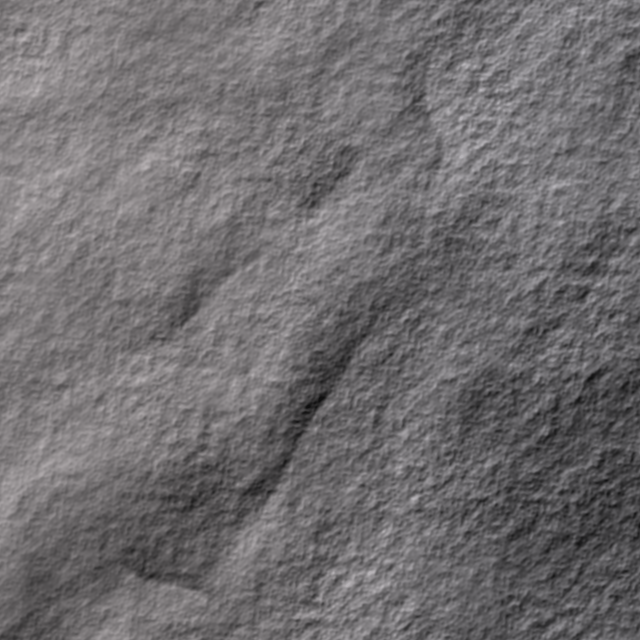
Give the GLSL for this texture, as a Shadertoy shader.

```glsl
// Weathered grey rock face with diagonal folds and fine grain, lit from the upper left.

const vec2 TO_LIGHT = vec2(-0.6, 0.8);
const vec2 ALONG_FOLD = vec2(0.77, 0.64);
const vec3 WARM_GREY = vec3(1.01, 0.980, 0.990);
const vec3 COOL_GREY = vec3(0.995, 0.983, 1.010);

// Hash without sine: a random vector in -1..1
vec2 randomVector(vec2 cell) {
    vec3 h = fract(cell.xyx * vec3(0.1031, 0.1030, 0.0973));
    h += dot(h, h.yzx + 33.33);
    return fract((h.xx + h.yz) * h.zy) * 2.0 - 1.0;
}

float cornerSlope(vec2 cell, vec2 local, vec2 corner) {
    return dot(randomVector(cell + corner), local - corner);
}

float gradientNoise(vec2 p) {
    vec2 cell = floor(p);
    vec2 f = fract(p);
    vec2 u = f * f * f * (f * (f * 6.0 - 15.0) + 10.0);
    float bottom = mix(cornerSlope(cell, f, vec2(0, 0)), cornerSlope(cell, f, vec2(1, 0)), u.x);
    float top = mix(cornerSlope(cell, f, vec2(0, 1)), cornerSlope(cell, f, vec2(1, 1)), u.x);
    return mix(bottom, top, u.y);
}

// Height stretched along the folds; crease bends smooth hills into sharp valleys
float height(vec2 p, float stretch, float crease) {
    vec2 across = vec2(-ALONG_FOLD.y, ALONG_FOLD.x);
    float n = gradientNoise(vec2(dot(p, ALONG_FOLD) / stretch, dot(p, across)) + 57.0);
    return mix(n, 1.6 * sqrt(n * n + 0.002), crease);
}

// Sum of light facing slopes over several octaves
float reliefLight(vec2 p, int octaves, float frequency, float stretch, float crease, float gain) {
    float light = 0.0;
    float weight = 1.0;
    for (int octave = 0; octave < octaves; octave++) {
        vec2 q = p * frequency + float(octave) * 17.3;
        light += weight * (height(q, stretch, crease) - height(q + TO_LIGHT * 0.5, stretch, crease));
        frequency *= 1.83;
        weight *= gain;
    }
    return light;
}

// Shadow fading to one side of a bowed line, bright lip on the other
float crevice(vec2 p, vec2 start, vec2 end, float bow, float width) {
    float len = distance(start, end);
    vec2 dir = (end - start) / len;
    float t = dot(p - start, dir) / len;
    float side = dot(p - start, vec2(dir.y, -dir.x)) - bow * sin(6.2832 * t);
    float fade = smoothstep(-0.15, 0.2, t) * (1.0 - smoothstep(0.8, 1.15, t));
    float lip = smoothstep(-0.008, 0.008, side);
    return fade * exp(-abs(side) / width) * mix(-1.0, 0.4, lip);
}

void mainImage(out vec4 fragColor, in vec2 fragCoord) {
    vec2 uv = fragCoord / iResolution.y;
    vec2 bend = vec2(gradientNoise(uv * 7.0), gradientNoise(uv * 7.0 + 31.0));
    vec2 p = uv + 0.025 * bend;

    // Broad light: pale upper left and upper right, dim lower right
    vec2 dim = (uv - vec2(1.0, 0.27)) / vec2(0.30, 0.26);
    vec2 pale = (uv - vec2(0.0, 0.78)) / vec2(0.36, 0.30);
    vec2 shelf = (uv - vec2(0.82, 0.68)) / vec2(0.20, 0.20);
    float tone = 0.440 - 0.17 * exp(-dot(dim, dim)) + 0.10 * exp(-dot(pale, pale));
    tone += 0.05 * exp(-dot(shelf, shelf));

    // Folds and lumps
    tone += 0.155 * reliefLight(p + 0.006 * bend.yx, 4, 3.6, 1.35, 0.5, 0.82);
    tone += 0.07 * gradientNoise(uv * 5.0 + 11.0);

    // Main crevice and its smaller neighbours
    tone += 0.19 * crevice(p, vec2(0.31, 0.11), vec2(0.64, 0.53), 0.018, 0.030);
    tone += 0.12 * crevice(p, vec2(0.20, 0.44), vec2(0.41, 0.59), 0.008, 0.045);
    tone += 0.18 * crevice(p, vec2(0.47, 0.65), vec2(0.56, 0.75), 0.0, 0.040);
    tone += 0.14 * crevice(p, vec2(0.68, 0.70), vec2(0.67, 0.90), 0.006, 0.028);
    tone += 0.12 * crevice(p, vec2(0.82, 0.45), vec2(1.02, 0.65), 0.010, 0.045);
    tone += 0.14 * crevice(p, vec2(0.20, 0.12), vec2(0.33, 0.06), 0.004, 0.025);

    // Fine grain, rougher towards the right
    float roughness = mix(0.12, 0.20, smoothstep(0.1, 0.75, uv.x + 0.2 * (0.5 - uv.y)));
    roughness *= 1.0 + 0.5 * gradientNoise(uv * 6.0 + 5.0);
    tone += roughness * reliefLight(uv + 0.004 * bend, 3, 44.0, 1.1, 0.1, 0.95);

    vec3 tint = mix(WARM_GREY, COOL_GREY, smoothstep(0.2, 0.9, uv.x));
    fragColor = vec4(clamp(tone, 0.06, 0.72) * tint, 1.0);
}
```
